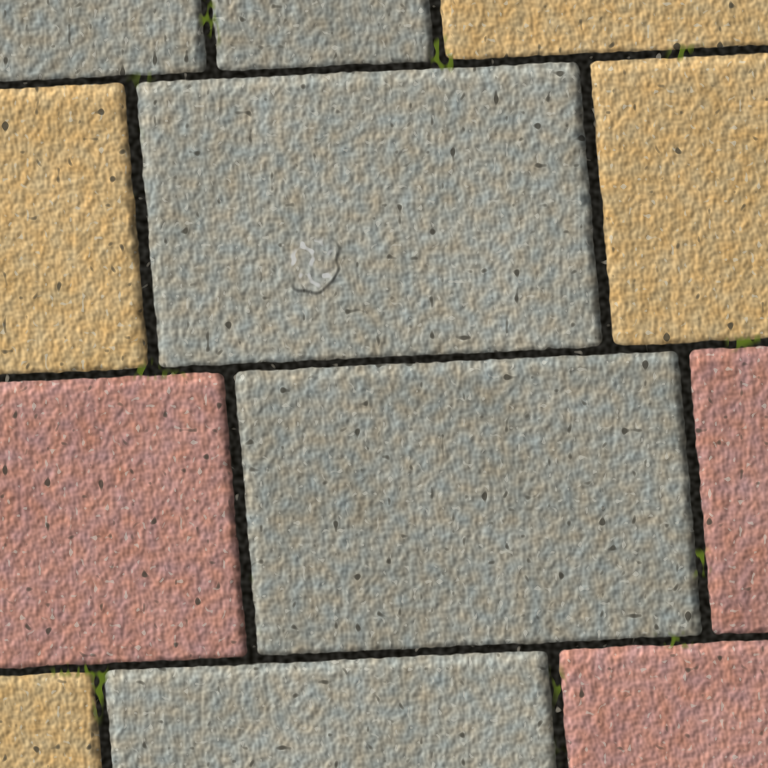
Reproduce this texture procedurally as a Shadertoy shader.

```glsl
// Sunlit concrete pavers in staggered, slightly tilted rows: grey, ochre and red.
// A sheared grid of rounded boxes gives the blocks and dark joints; embossed
// gradient noise gives the gritty surface, with pits, pale grains and moss.

vec2 hash2(vec2 p) {
    vec3 a = fract(p.xyx * vec3(0.1031, 0.1030, 0.0973));
    a += dot(a, a.yzx + 33.33);
    return fract((a.xx + a.yz) * a.zy);
}

float gradientDot(vec2 cell, vec2 offset) {
    float angle = 6.2832 * hash2(cell).x;
    return dot(vec2(cos(angle), sin(angle)), offset);
}

float noise(vec2 p) {
    vec2 i = floor(p), f = fract(p);
    vec2 w = f * f * f * (f * (f * 6.0 - 15.0) + 10.0);
    vec2 e = vec2(0.0, 1.0);
    return mix(mix(gradientDot(i, f), gradientDot(i + e.yx, f - e.yx), w.x),
               mix(gradientDot(i + e.xy, f - e.xy), gradientDot(i + e.yy, f - e.yy), w.x), w.y);
}

float grit(vec2 p) {
    return noise(p * vec2(105.0, 78.0)) + 0.6 * noise(p * vec2(210.0, 165.0) + 37.0);
}

float roundBox(vec2 p, vec2 halfSize, float radius) {
    vec2 q = abs(p) - halfSize + radius;
    return length(max(q, 0.0)) + min(max(q.x, q.y), 0.0) - radius;
}

// Fades from 1 at the edge to 0 at the given width
float rim(float dist, float width) {
    return 1.0 - smoothstep(0.0, width, dist);
}

void mainImage(out vec4 fragColor, in vec2 fragCoord) {
    vec2 p = fragCoord / iResolution.y;
    float pixel = 1.0 / iResolution.y;

    // Tilted rows, each with its own shift along the course
    float rowHeight = 0.382;
    vec2 grid = vec2(p.x + 0.085 * p.y, p.y - 0.047 * p.x - 0.125);
    float row = clamp(floor(grid.y / rowHeight), -1.0, 2.0);
    vec4 shifts = vec4(0.139, 0.342, 0.245, 0.057);
    float along = grid.x - shifts[int(row) + 1];
    float column = floor(along / 0.594);

    // The grey place in the top row holds two half blocks
    bool halved = row > 1.5 && column == 0.0;
    vec2 size = vec2(halved ? 0.297 : 0.594, rowHeight);
    vec2 local = vec2(mod(along, size.x), grid.y - row * rowHeight) - 0.5 * size;
    vec2 blockId = vec2(floor(along / size.x) + (halved ? 20.0 : 0.0), row) + 11.0;
    vec2 vary = hash2(blockId);

    // Worn block outline
    vec2 wobble = 0.0022 * vec2(noise(p * 28.0), noise(p * 28.0 + 50.0))
                + 0.0016 * vec2(noise(p * 90.0), noise(p * 90.0 + 70.0));
    vec2 halfSize = 0.5 * size - vec2(0.0065, 0.0042) - 0.001 * vary;
    vec2 q = local + wobble;
    float d = roundBox(q, halfSize, 0.009);

    // Block colour: grey between coloured neighbours
    bool grey = mod(column, 2.0) == 0.0;
    bool red = row == 0.0 || (row < 0.0 && column > 0.0);
    vec3 color = grey ? vec3(0.575, 0.57, 0.525)
               : red ? vec3(0.67, 0.50, 0.455) : vec3(0.73, 0.62, 0.44);
    color *= 0.97 + 0.06 * vary.x;
    color += 0.035 * noise(p * 7.0) + 0.04 * noise(p * 22.0);
    color += vec3(0.05, 0.0, -0.05) * noise(p * 48.0 + 9.0);

    // Gritty relief lit from the upper left
    float relief = grit(p) - grit(p + vec2(-0.0032, 0.0024));
    color *= 1.0 + 0.32 * relief;
    float grains = smoothstep(0.30, 0.52, noise(p * vec2(125.0, 105.0) + 81.0));
    color = mix(color, vec3(0.78, 0.77, 0.72), 0.55 * grains);
    float pits = smoothstep(0.40, 0.56, noise(p * vec2(72.0, 58.0) + 23.0));
    color = mix(color, vec3(0.24, 0.23, 0.20), 0.75 * pits);

    // Dried pale splash with a dark lower rim
    vec2 s = p - vec2(0.405, 0.659);
    float splash = length(s * vec2(1.0, 0.85)) + 0.012 * noise(p * 45.0) - 0.034;
    float flecks = smoothstep(0.12, 0.4, noise(p * 85.0 + 5.0));
    color = mix(color, vec3(0.80, 0.80, 0.79), (0.1 + 0.7 * flecks) * (1.0 - smoothstep(-0.008, 0.0, splash)));
    color *= 1.0 - 0.4 * rim(abs(splash), 0.005) * smoothstep(-0.01, 0.02, s.x - s.y);

    // Bevels: bright left and top, shaded right and bottom
    vec2 low = q + halfSize, high = halfSize - q;
    color *= 1.0 + 0.13 * rim(abs(low.x - 0.008), 0.012) + 0.15 * rim(abs(high.y - 0.009), 0.012);
    color *= 1.0 - 0.55 * rim(high.x + 0.008 * noise(p * 65.0), 0.015);
    color *= 1.0 - 0.35 * rim(low.y + 0.005 * noise(p * 70.0), 0.008);

    // Dark joints with debris and sparse moss
    vec3 joint = vec3(0.12, 0.115, 0.10) + 0.12 * noise(p * 130.0);
    float debris = smoothstep(0.42, 0.55, noise(p * 60.0 + 14.0));
    joint = mix(joint, vec3(0.62, 0.59, 0.53), 0.7 * debris);
    float moss = smoothstep(0.22, 0.42, noise(p * 13.0 + 3.0)) * smoothstep(-0.05, 0.25, noise(p * vec2(110.0, 55.0)));
    joint = mix(joint, vec3(0.36, 0.43, 0.14), moss);
    color = mix(color, vec3(0.40, 0.46, 0.18), 0.6 * moss * rim(-d, 0.009));
    float soft = max(pixel, 0.0015);
    color = mix(color, joint, smoothstep(-soft, soft, d));

    fragColor = vec4(clamp(color, 0.0, 1.0), 1.0);
}
```
